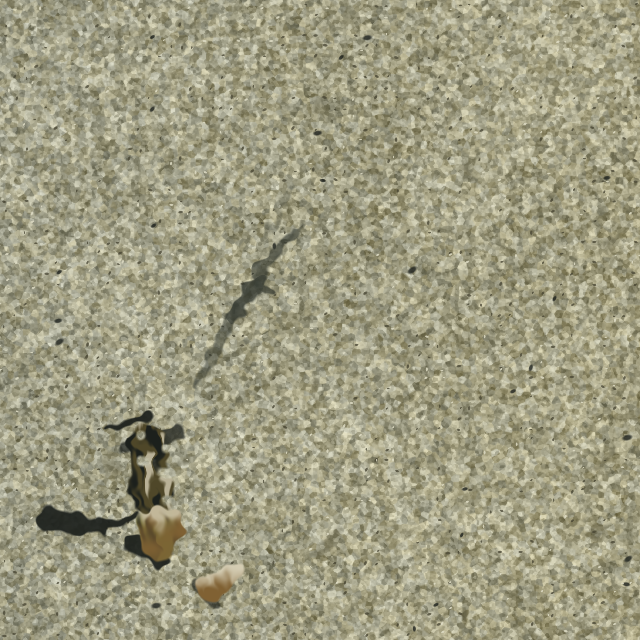
Write a WebGL 1 fragment shader that draws this texture.

```glsl
precision highp float;
// Coarse beach sand with dark pits, pale shell specks and a few damp smudges,
// crossed by a dark streak and a small pile of weed and shells at lower left.
// Grains are two layers of soft Voronoi cells; the debris is tapered strokes.
uniform vec2 u_resolution;

const float GRAIN_SCALE = 105.0;
const float FINE_SCALE = 190.0;
const float GRAIN_CONTRAST = 0.25;
const float FINE_CONTRAST = 0.20;
const float SAND_TONE = 0.637;
const float EDGE = 0.0025;
const float FRAY = 0.016;
const vec3 PIT = vec3(0.27, 0.26, 0.19);
const vec3 SPECK = vec3(0.87, 0.86, 0.77);
const vec3 DAMP = vec3(0.36, 0.35, 0.26);
const vec3 SHADOW = vec3(0.11, 0.125, 0.11);
const vec3 STREAK = vec3(0.19, 0.21, 0.18);
const vec3 WEED = vec3(0.31, 0.28, 0.16);
const vec3 MOSS = vec3(0.43, 0.44, 0.22);
const vec3 SHELL_BROWN = vec3(0.50, 0.38, 0.20);
const vec3 SHELL_WHITE = vec3(0.83, 0.80, 0.70);

float hash(vec2 p) {
  return fract(sin(dot(p, vec2(127.1, 311.7))) * 43758.5453);
}

vec2 hash2(vec2 p) {
  return vec2(hash(p), hash(p + 57.3));
}

float noise(vec2 p) {
  vec2 i = floor(p), f = fract(p);
  f = f * f * (3.0 - 2.0 * f);
  return mix(mix(hash(i), hash(i + vec2(1.0, 0.0)), f.x),
             mix(hash(i + vec2(0.0, 1.0)), hash(i + 1.0), f.x), f.y);
}

// Soft Voronoi: x is the tone of the grain, y its warmth
vec2 grains(vec2 p) {
  vec2 cell = floor(p), sum = vec2(0.0);
  float total = 0.0;
  for (int j = -1; j <= 1; j++) {
    for (int i = -1; i <= 1; i++) {
      vec2 c = cell + vec2(float(i), float(j));
      vec2 d = c + hash2(c) - p;
      float w = exp(-13.0 * dot(d, d));
      sum += w * hash2(c + 19.7);
      total += w;
    }
  }
  return sum / total;
}

// Sparse turned ellipses, one at most in each cell
float flecks(vec2 p, float scale, float chance, float size, float seed) {
  vec2 g = p * scale, c = floor(g);
  vec2 d = fract(g) - mix(vec2(0.35), vec2(0.65), hash2(c + seed));
  float angle = 0.6 + 2.2 * (hash(c + seed + 3.1) - 0.5);
  float co = cos(angle), si = sin(angle);
  d = vec2(co * d.x + si * d.y, co * d.y - si * d.x) * vec2(1.0, 1.8);
  float r = size * mix(0.5, 1.0, hash(c + seed + 7.9));
  return step(hash(c + seed + 11.3), chance) * (1.0 - smoothstep(0.5 * r, 1.2 * r, length(d)));
}

// Segment whose radius runs from ra to rb
float stroke(vec2 p, vec2 a, vec2 b, float ra, float rb) {
  vec2 d = b - a;
  float t = clamp(dot(p - a, d) / dot(d, d), 0.0, 1.0);
  float soft = max(EDGE, 1.0 / u_resolution.y);
  return 1.0 - smoothstep(-soft, soft, length(p - a - d * t) - mix(ra, rb, t));
}

vec3 sand(vec2 p) {
  vec2 coarse = grains(p * GRAIN_SCALE);
  vec2 fine = grains(p * FINE_SCALE + 31.0);
  float broad = noise(p * 7.0) + 0.6 * noise(p * 22.0) - 0.8;
  float tone = SAND_TONE + GRAIN_CONTRAST * (coarse.x - 0.5) + FINE_CONTRAST * (fine.x - 0.5)
             + 0.08 * (noise(p * 330.0) - 0.5) + 0.05 * broad;
  float warmth = 0.05 * (coarse.y - 0.5) + 0.02 * (p.x - 0.5);
  vec3 col = vec3(tone + 0.4 * warmth, tone - 0.01, tone - 0.115 - warmth);
  float damp = flecks(p + 0.03 * (noise(p * 45.0) - 0.5), 9.0, 0.32, 0.2, 5.0);
  col = mix(col, DAMP, 0.55 * damp * noise(p * 75.0));
  col = mix(col, PIT, 0.75 * flecks(p, 62.0, 0.13, 0.26, 23.0));
  col = mix(col, SHADOW, 0.8 * flecks(p, 27.0, 0.03, 0.24, 41.0));
  return mix(col, SPECK, 0.85 * flecks(p + 0.007, 78.0, 0.06, 0.28, 67.0));
}

void main() {
  vec2 p = gl_FragCoord.xy / u_resolution;
  vec3 col = sand(p);
  vec2 q = p + FRAY * (vec2(noise(p * 65.0), noise(p * 65.0 + 40.0)) - 0.5);
  float fibre = noise(vec2(q.x * 120.0 + q.y * 20.0, q.y * 32.0));

  // Diagonal streak, faint at its ends
  float streak = 0.6 * stroke(q, vec2(0.305, 0.40), vec2(0.36, 0.50), 0.003, 0.010);
  streak = max(streak, 0.9 * stroke(q, vec2(0.36, 0.50), vec2(0.40, 0.555), 0.010, 0.012));
  streak = max(streak, 0.7 * stroke(q, vec2(0.40, 0.57), vec2(0.465, 0.645), 0.013, 0.004));
  streak = max(streak, 0.8 * stroke(q, vec2(0.39, 0.55), vec2(0.425, 0.545), 0.009, 0.006));
  streak = max(streak, 0.3 * stroke(q, vec2(0.42, 0.63), vec2(0.45, 0.70), 0.003, 0.007));
  col = mix(col, STREAK, streak * mix(0.75, 1.0, noise(p * 90.0)));

  // Cast shadows and loose blades of weed
  float dark = stroke(q, vec2(0.08, 0.19), vec2(0.16, 0.172), 0.020, 0.011);
  dark = max(dark, stroke(q, vec2(0.15, 0.18), vec2(0.215, 0.19), 0.008, 0.005));
  dark = max(dark, stroke(q, vec2(0.165, 0.33), vec2(0.235, 0.352), 0.003, 0.008));
  dark = max(dark, 0.8 * stroke(q, vec2(0.19, 0.30), vec2(0.28, 0.32), 0.005, 0.011));
  dark = max(dark, stroke(q, vec2(0.21, 0.15), vec2(0.25, 0.125), 0.014, 0.010));
  col = mix(col, SHADOW, 0.93 * dark);

  // Fibrous stalk
  float stalk = stroke(q, vec2(0.23, 0.31), vec2(0.237, 0.225), 0.030, 0.034);
  vec3 weed = mix(SHADOW, WEED, smoothstep(0.25, 0.55, fibre));
  weed = mix(weed, SHELL_WHITE, 0.8 * smoothstep(0.68, 0.88, fibre));
  col = mix(col, weed, stalk * smoothstep(0.15, 0.4, noise(p * 50.0 + 9.0)));

  // Mossy shell at the foot, pale along its upper rim
  vec3 moss = mix(mix(SHADOW, MOSS, smoothstep(0.1, 0.6, fibre)), SHELL_BROWN, noise(p * 42.0));
  moss = mix(moss, SHELL_WHITE, 0.8 * smoothstep(0.18, 0.21, q.y + 0.02 * fibre));
  col = mix(col, moss, stroke(q, vec2(0.25, 0.172), vec2(0.245, 0.155), 0.037, 0.029));

  // Clean shell, brown below and white above
  vec2 s = mix(p, q, 0.5);
  col = mix(col, SHADOW, 0.6 * stroke(s, vec2(0.31, 0.085), vec2(0.335, 0.053), 0.012, 0.007));
  vec3 shell = mix(SHELL_BROWN, SHELL_WHITE, smoothstep(0.075, 0.115, s.y + 0.02 * (fibre - 0.5)));
  col = mix(col, shell, stroke(s, vec2(0.327, 0.082), vec2(0.37, 0.108), 0.022, 0.011));

  gl_FragColor = vec4(clamp(col, 0.0, 1.0), 1.0);
}
```
